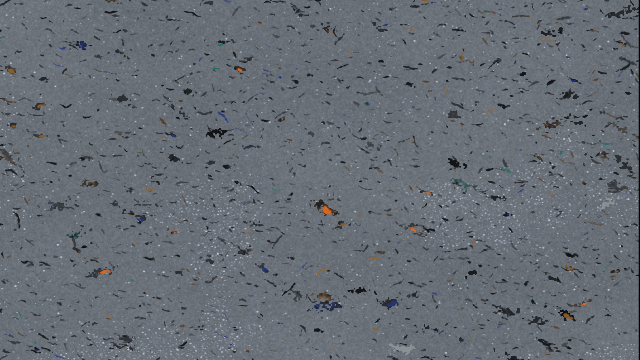
Reproduce this texture procedurally as a WebGL 2 fragment shader.

```glsl
#version 300 es
precision highp float;
// Grey mineral sheet strewn with dark fibres, ragged coloured flakes and pale specks.
// Jittered cells scatter warped strokes and torn clumps over a fine grained ground;
// slow noise gathers the fibres into swarms and the pale specks into loose drifts.
uniform vec2 u_resolution;
out vec4 fragColor;

const vec3 GROUND = vec3(0.416, 0.442, 0.474);
const vec3 SPECK = vec3(0.78, 0.82, 0.89);
const vec3 SOOT = vec3(0.06, 0.065, 0.075);
const vec3 SLATE = vec3(0.20, 0.215, 0.235);
const vec3 BROWN = vec3(0.33, 0.24, 0.16);
const vec3 OCHRE = vec3(0.58, 0.38, 0.15);
const vec3 ORANGE = vec3(0.92, 0.42, 0.10);
const vec3 BLUE = vec3(0.13, 0.21, 0.50);
const vec3 GREEN = vec3(0.12, 0.42, 0.37);
const vec3 ASH = vec3(0.56, 0.58, 0.60);
const float GRAIN = 0.095;         // contrast of the fine grain
const float STREAK = 0.040;        // contrast of the broad shading
const float FIBRE_CELL = 0.050;    // spacing of long fibres
const float CRUMB_CELL = 0.026;    // spacing of short crumbs
const float CLUMP_CELL = 0.085;    // spacing of large flakes
const float SPECK_CELL = 0.0085;   // spacing of pale specks
const float MARGIN = 0.0035;       // width of the dark right rim

vec4 hash4(vec2 cell, float seed) {
  vec4 h = fract(vec4(cell.xyx, seed) * vec4(0.1031, 0.1030, 0.0973, 0.1099));
  h += dot(h, h.wzxy + 33.33);
  return fract((h.xxyz + h.yzzw) * h.zywx);
}

float noise(vec2 p, float seed) {
  vec2 i = floor(p), f = fract(p);
  f = f * f * (3.0 - 2.0 * f);
  float low = mix(hash4(i, seed).x, hash4(i + vec2(1, 0), seed).x, f.x);
  float high = mix(hash4(i + vec2(0, 1), seed).x, hash4(i + 1.0, seed).x, f.x);
  return mix(low, high, f.y);
}

vec2 turn(vec2 p, float a) {
  float c = cos(a), s = sin(a);
  return vec2(c * p.x + s * p.y, c * p.y - s * p.x);
}

vec3 pigment(float k) {
  if (k < 0.56) return SOOT;
  if (k < 0.82) return SLATE;
  if (k < 0.92) return BROWN;
  if (k < 0.945) return OCHRE;
  if (k < 0.98) return BLUE;
  return GREEN;
}

float coverage(float d) {
  float soft = 0.65 / u_resolution.y;
  return 1.0 - smoothstep(-soft, soft, d);
}

// Bent, tapered strokes lying mostly level
vec3 addFibres(vec3 col, vec2 p, float size, float density, float thick, float seed) {
  float ragged = (noise(p * 190.0, seed) - 0.5) * 0.0036;
  vec2 warped = p + 0.007 * vec2(noise(p * 45.0, seed + 1.0), noise(p * 60.0, seed + 2.0));
  vec2 base = floor(warped / size);
  for (int n = 0; n < 9; n++) {
    vec2 cell = base + vec2(n % 3 - 1, n / 3 - 1);
    vec4 a = hash4(cell, seed), b = hash4(cell, seed + 7.0);
    if (a.z > density) continue;
    float lean = 2.0 * b.x - 1.0;
    vec2 q = turn(warped - (cell + a.xy) * size, -0.15 + 0.3 * lean + 0.9 * lean * lean * lean);
    float halfLen = size * mix(0.10, 0.46, b.y * b.y);
    float t = q.x / halfLen;
    q.y += halfLen * 0.5 * (b.z - 0.5) * t * t;
    float width = thick * mix(0.6, 1.6, b.w * b.w) * (1.0 - 0.5 * min(t * t, 1.0));
    float d = length(vec2(max(abs(q.x) - halfLen, 0.0), q.y)) - width + ragged;
    col = mix(col, pigment(a.w), coverage(d) * mix(0.4, 1.0, fract(b.w * 7.0)));
  }
  return col;
}

// Larger torn flakes, a few with a bright core
vec3 addClumps(vec3 col, vec2 p, float seed) {
  float tear = noise(p * vec2(75.0, 120.0), seed) + 0.9 * noise(p * 190.0, seed + 1.0) - 0.9;
  float mottle = noise(p * 150.0, seed + 2.0);
  vec2 base = floor(p / CLUMP_CELL);
  for (int n = 0; n < 9; n++) {
    vec2 cell = base + vec2(n % 3 - 1, n / 3 - 1);
    vec4 a = hash4(cell, seed), b = hash4(cell, seed + 5.0);
    if (a.z > 0.52) continue;
    vec2 q = turn(p - (cell + a.xy) * CLUMP_CELL, (b.x - 0.5) * 0.9 - 0.15);
    vec2 radius = mix(vec2(0.009, 0.004), vec2(0.032, 0.012), b.y * b.y);
    float d = (length(q / radius) - 0.85 + 1.9 * tear) * radius.y;
    vec3 body = b.z > 0.95 ? ASH : mix(pigment(a.w), SOOT, mottle);
    col = mix(col, body, coverage(d) * mix(0.55, 1.0, fract(b.z * 9.0)));
    vec3 core = b.w < 0.06 ? ORANGE : b.w < 0.11 ? BLUE : OCHRE;
    vec2 inside = radius * 0.5;
    float inner = (length((q - radius * vec2(0.3, -0.3)) / inside) - 1.0 + 1.3 * tear) * inside.y;
    if (b.w < 0.16) col = mix(col, core, coverage(inner) * 0.9);
  }
  return col;
}

// Pale grit, dense inside the drifts
vec3 addSpecks(vec3 col, vec2 p, float drift) {
  float density = mix(0.085, 0.80, drift);
  vec2 base = floor(p / SPECK_CELL - 0.5);
  for (int n = 0; n < 4; n++) {
    vec2 cell = base + vec2(n % 2, n / 2);
    vec4 a = hash4(cell, 31.0), b = hash4(cell, 32.0);
    vec2 q = p - (cell + a.xy) * SPECK_CELL;
    float d = length(q * vec2(0.9, 1.1)) - mix(0.0008, 0.0027, b.x * b.x);
    col = mix(col, SPECK, step(a.z, density) * coverage(d) * mix(0.25, 0.95, b.y * b.y));
  }
  return col;
}

void main() {
  vec2 p = gl_FragCoord.xy / u_resolution.y;
  // Ground: fine grain over broad level shading
  float grain = 0.7 * noise(p * 285.0, 1.0) + 0.3 * noise(p * vec2(110.0, 150.0), 2.0) - 0.5;
  float streak = 0.6 * noise(p * vec2(2.2, 4.0), 3.0) + 0.4 * noise(p * vec2(7.0, 15.0), 4.0) - 0.5;
  float drift = 0.7 * noise(p * vec2(3.2, 4.6), 21.0) + 0.3 * noise(p * 15.0, 22.0);
  drift = smoothstep(0.66, 0.80, drift);
  float swarm = noise(p * vec2(5.0, 8.0), 25.0);
  vec3 col = GROUND + GRAIN * grain + STREAK * streak;
  col = addSpecks(col, p, drift);
  // Scattered matter, crumbs first
  col = addFibres(col, p, CRUMB_CELL, mix(0.22, 0.68, swarm), 0.0017, 41.0);
  col = addFibres(col, p, FIBRE_CELL, mix(0.35, 0.90, swarm), 0.0021, 53.0);
  col = addClumps(col, p, 67.0);
  // Dark rim along the right side
  col *= 1.0 - 0.95 * coverage(u_resolution.x / u_resolution.y - MARGIN - p.x);
  fragColor = vec4(col, 1.0);
}
```
